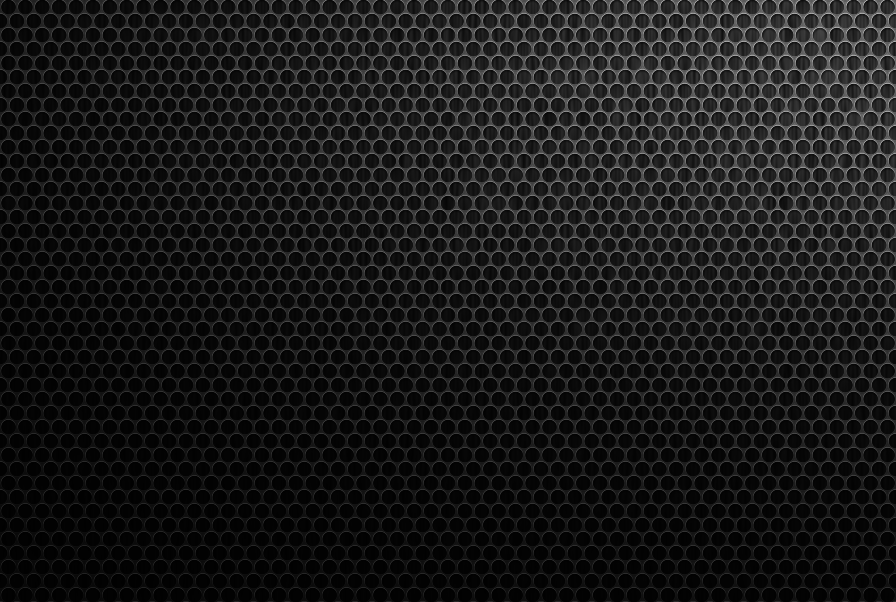
A Shadertoy shader for this pattern:

```glsl
// Dark perforated metal: staggered rows of round holes, 53 across and 43 down,
// over a finely brushed back plate. Each hole comes from a two-lattice
// distance function; a wide glow from the upper right lights the whole sheet.

vec2 hashGradient(vec2 cell) {
    float h = fract(sin(dot(cell, vec2(127.1, 311.7))) * 43758.5);
    return vec2(cos(6.2832 * h), sin(6.2832 * h));
}

float gradientNoise(vec2 p) {
    vec2 i = floor(p), f = fract(p);
    vec2 u = f * f * f * (f * (f * 6.0 - 15.0) + 10.0);
    float a = dot(hashGradient(i), f);
    float b = dot(hashGradient(i + vec2(1, 0)), f - vec2(1, 0));
    float c = dot(hashGradient(i + vec2(0, 1)), f - vec2(0, 1));
    float d = dot(hashGradient(i + vec2(1, 1)), f - vec2(1, 1));
    return mix(mix(a, b, u.x), mix(c, d, u.x), u.y);
}

// Offset from the nearest hole centre; holes are one unit apart in a row.
vec2 nearestHole(vec2 p, float rowHeight) {
    vec2 cell = vec2(1.0, 2.0 * rowHeight);
    p.y += 0.5 * rowHeight;
    vec2 a = mod(p, cell) - 0.5 * cell;
    vec2 b = mod(p + 0.5 * cell, cell) - 0.5 * cell;
    return dot(a, a) < dot(b, b) ? a : b;
}

void mainImage(out vec4 fragColor, in vec2 fragCoord) {
    vec2 uv = fragCoord / iResolution.xy;
    vec2 p = fragCoord / iResolution.x * 53.0;
    float pixel = 53.0 / iResolution.x;
    float rowHeight = 53.0 * iResolution.y / iResolution.x / 43.0;

    // Bell-shaped light from the upper right, fading to black at lower left
    vec2 away = (uv - vec2(1.0, 0.98)) * vec2(0.78, 1.05);
    float glow = exp(-2.1 * dot(away, away));

    vec2 q = nearestHole(p, rowHeight);
    float edge = length(q) - 0.435;
    vec2 normal = q / max(length(q), 0.001);
    float facing = dot(normal, normalize(vec2(-0.3, 1.0)));

    // Brushed back plate, shaded under the upper lip of each hole
    float brush = gradientNoise(p * vec2(5.7, 0.4))
                + 0.25 * gradientNoise(p * vec2(1.6, 0.1) + 19.0);
    float plate = (0.006 + 0.17 * pow(glow, 1.7)) * (1.0 + 0.9 * brush);
    float lipShadow = smoothstep(-0.2, 0.0, edge) * smoothstep(-0.3, 0.8, facing);
    plate *= 1.0 - 0.6 * lipShadow;

    // Metal web between the holes
    float web = (0.02 + 0.39 * glow) * (1.0 + 0.1 * facing);
    float metal = smoothstep(-0.5 * pixel, 0.5 * pixel, edge);
    float shade = mix(plate, web, metal);

    // Thin bevel around each hole, brightest along the upper arc
    float rim = 1.0 - smoothstep(0.0, max(0.05, 0.75 * pixel), abs(edge - 0.01));
    shade += rim * (0.09 + 0.2 * glow) * mix(0.15, 1.0, smoothstep(-0.4, 0.8, facing));

    fragColor = vec4(vec3(clamp(shade, 0.0, 1.0)), 1.0);
}
```
